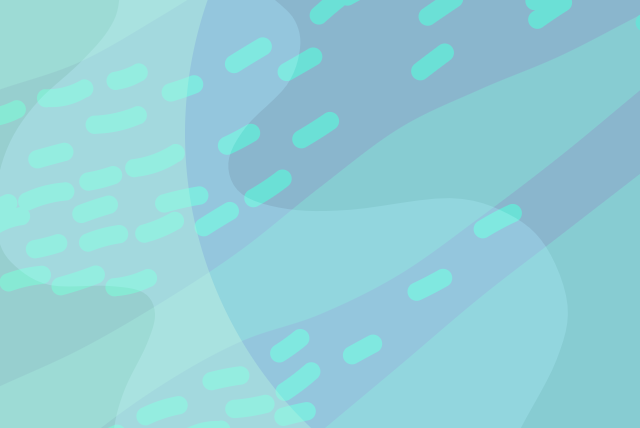
Reproduce this background procedurally as a WebGL 2 fragment shader.

```glsl
#version 300 es
precision highp float;
// Overlapping flat shapes: two diagonal bands, two soft shadow blobs and a pale veil
// outside a large disc, all in pastel teal and blue. Edges are Catmull-Rom curves;
// rounded dashes run along the bands in straight rows, varied by a hash.
uniform vec2 u_resolution;
out vec4 fragColor;

#define GRID vec2(768.0, 512.0)        // canvas size in design units, y down
#define DISC vec3(707.0, 160.0, 485.0) // centre and radius
#define DASH_RADIUS 11.0
#define VEIL_TILT 0.27                 // mean dash angle outside the disc
#define DISC_TILT 0.58                 // mean dash angle inside the disc
#define TILT_SPREAD 0.25
#define DASHES_PER_ROW 4
#define CURVE_STEPS 6

// Band edges: heights at nine even steps across the canvas
const float TOP_A[9] = float[9](107., 74., 20., -40., -100., -160., -220., -280., -340.);
const float LOW_A[9] = float[9](462., 418., 363., 300., 224., 153., 107., 67., 18.);
const float TOP_B[9] = float[9](620., 532., 462., 409., 376., 328., 260., 187., 108.);
const float LOW_B[9] = float[9](810., 740., 670., 597., 517., 437., 356., 282., 208.);

// Closed outlines of the shadows; corners lie off the canvas
const int N = 19;
const vec2 RIGHT_SHADOW[N] = vec2[N](
  vec2(290, -30), vec2(330, 0), vec2(354, 25), vec2(360, 58), vec2(344, 102),
  vec2(295, 152), vec2(274, 195), vec2(290, 232), vec2(345, 250), vec2(420, 251),
  vec2(540, 237), vec2(610, 256), vec2(655, 295), vec2(681, 365), vec2(668, 430),
  vec2(625, 512), vec2(590, 580), vec2(900, 620), vec2(900, -100));
const vec2 LEFT_SHADOW[N] = vec2[N](
  vec2(-100, -100), vec2(140, -60), vec2(143, 0), vec2(130, 36), vec2(95, 76),
  vec2(45, 122), vec2(12, 170), vec2(-4, 225), vec2(-2, 285), vec2(18, 318),
  vec2(60, 341), vec2(130, 342), vec2(172, 350), vec2(186, 375), vec2(176, 412),
  vec2(150, 465), vec2(137, 512), vec2(135, 570), vec2(-100, 620));

// Dash rows: first centre, then the step to the next
const int ROWS = 12;
const vec4 ROW[ROWS] = vec4[ROWS](
  vec4(153, 93, -74, 22), vec4(187, 195, -66, 19), vec4(260, 262, -68, 11),
  vec4(158, 340, -64, -4), vec4(597, 264, -81, 77), vec4(398, 5, 131, 4),
  vec4(287, 167, 73, -90), vec4(379, 156, 140, -82), vec4(322, 226, -104, 12),
  vec4(298, 66, -79, 40), vec4(358, 457, -58, 30), vec4(348, 414, -77, 38));

float hash(vec2 p) {
  return fract(sin(dot(p, vec2(127.1, 311.7))) * 43758.5453);
}

// Catmull-Rom weights of four neighbouring knots
vec4 weights(float t) {
  float s = 1.0 - t;
  return 0.5 * vec4(-t * s * s, 2.0 + t * t * (3.0 * t - 5.0),
                    2.0 + s * s * (3.0 * s - 5.0), -s * t * t);
}

float heightAt(float k[9], float x) {
  float u = clamp(x / GRID.x, 0.0, 0.9999) * 8.0;
  int i = int(u);
  float before = i > 0 ? k[max(i - 1, 0)] : 2.0 * k[0] - k[1];
  float after = i < 7 ? k[min(i + 2, 8)] : 2.0 * k[8] - k[7];
  return dot(weights(fract(u)), vec4(before, k[i], k[i + 1], after));
}

// Positive inside either band; the factor corrects for the typical slope
float bands(vec2 p) {
  float a = min(p.y - heightAt(TOP_A, p.x), heightAt(LOW_A, p.x) - p.y);
  float b = min(p.y - heightAt(TOP_B, p.x), heightAt(LOW_B, p.x) - p.y);
  return 0.83 * max(a, b);
}

// Signed distance to a smooth closed outline, positive inside
float blob(vec2 p, vec2 k[N]) {
  float nearest = 1e9, side = -1.0;
  vec2 a = k[0];
  for (int i = 0; i < N; i++) {
    mat4x2 knots = mat4x2(k[(i + N - 1) % N], k[i], k[(i + 1) % N], k[(i + 2) % N]);
    for (int j = 1; j <= CURVE_STEPS; j++) {
      vec2 b = knots * weights(float(j) / float(CURVE_STEPS));
      vec2 e = b - a, q = p - a;
      vec2 r = q - e * clamp(dot(q, e) / dot(e, e), 0.0, 1.0);
      nearest = min(nearest, dot(r, r));
      if ((a.y > p.y) != (b.y > p.y) && q.x < e.x * q.y / e.y) side = -side;
      a = b;
    }
  }
  return side * sqrt(nearest);
}

float outsideDisc(vec2 p) { return length(p - DISC.xy) - DISC.z; }

// Slightly bent capsules along the rows, positive inside
float dashes(vec2 p) {
  float best = -1e9;
  for (int r = 0; r < ROWS; r++)
  for (int i = 0; i < DASHES_PER_ROW; i++) {
    vec2 id = vec2(r, i), centre = ROW[r].xy + float(i) * ROW[r].zw;
    bool veiled = outsideDisc(centre) > 0.0;
    float turn = (veiled ? VEIL_TILT : DISC_TILT) + (hash(id + 5.7) - 0.5) * TILT_SPREAD;
    float reach = veiled ? mix(14.0, 27.0, hash(id + 29.1)) : mix(14.0, 21.0, hash(id + 29.1));
    vec2 q = mat2(cos(turn), sin(turn), -sin(turn), cos(turn)) * (p - centre);
    float along = clamp(q.x, -reach, reach);
    q.y += (hash(id + 63.5) - 0.5) * (veiled ? 0.014 : 0.004) * along * along;
    best = max(best, DASH_RADIUS - length(q - vec2(along, 0.0)));
  }
  return best;
}

float cover(float d) { return clamp(d * u_resolution.y / GRID.y + 0.5, 0.0, 1.0); }

void main() {
  vec2 p = vec2(gl_FragCoord.x, u_resolution.y - gl_FragCoord.y) / u_resolution * GRID;
  float band = cover(bands(p)), veil = cover(outsideDisc(p));
  float shade = cover(max(blob(p, RIGHT_SHADOW), blob(p, LEFT_SHADOW)));

  // Lit and shaded tones, inside the disc and under the veil
  vec3 discLit = mix(vec3(0.573, 0.839, 0.871), vec3(0.580, 0.776, 0.867), band);
  vec3 discDark = mix(vec3(0.529, 0.800, 0.824), vec3(0.541, 0.714, 0.804), band);
  vec3 veilLit = mix(vec3(0.663, 0.886, 0.878), vec3(0.639, 0.851, 0.871), band);
  vec3 veilDark = mix(vec3(0.616, 0.859, 0.835), vec3(0.592, 0.812, 0.812), band);
  vec3 color = mix(mix(discLit, discDark, shade), mix(veilLit, veilDark, shade), veil);

  vec3 dashDisc = mix(vec3(0.50, 0.91, 0.88), vec3(0.42, 0.88, 0.84), shade);
  vec3 dashVeil = mix(vec3(0.58, 0.93, 0.88), vec3(0.53, 0.915, 0.83), shade);
  color = mix(color, mix(dashDisc, dashVeil, veil), cover(dashes(p)));
  fragColor = vec4(color, 1.0);
}
```
